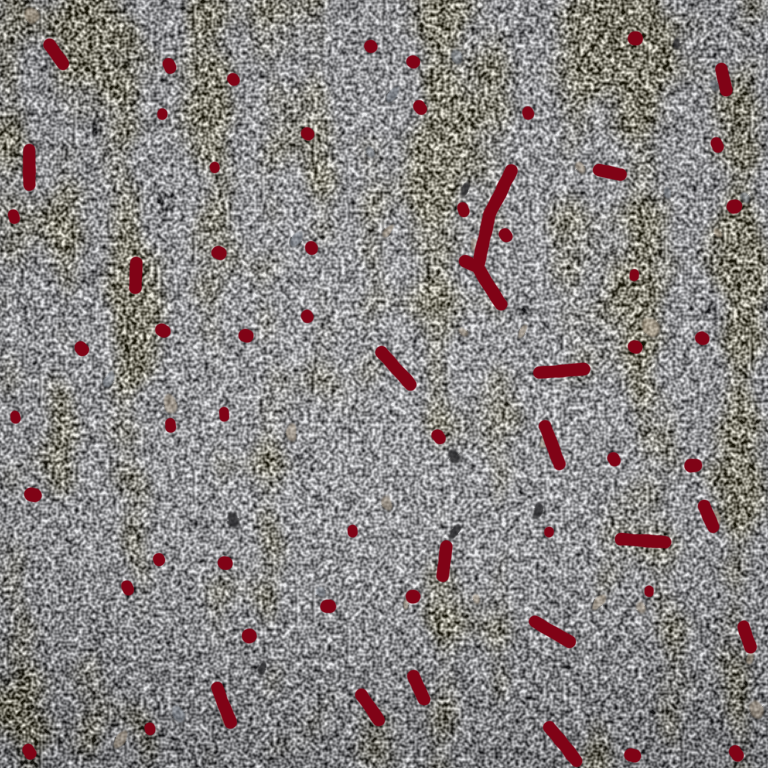
This texture is drawn by a Shadertoy shader. Its source:

```glsl
#define GRAIN_SCALE 225.0
#define GRAIN_CONTRAST 0.62
#define BASE_TONE 0.595
#define STAIN_DEPTH 0.085
#define PEBBLE_CELLS 11.0
#define PEBBLE_CHANCE 0.3
#define MARK_CELLS 8.0
#define MARK_CHANCE 0.93
#define STROKE_SHARE 0.33
#define MARK_RADIUS 0.0083
#define MARK_COLOR vec3(0.50, 0.01, 0.085)

vec2 hash2(vec2 p) {
    vec3 q = fract(p.xyx * vec3(0.1031, 0.1030, 0.0973));
    q += dot(q, q.yzx + 33.33);
    return fract((q.xx + q.yz) * q.zy);
}

float cornerSlope(vec2 cell, vec2 offset) {
    float a = 6.2832 * hash2(cell).x;
    return dot(vec2(cos(a), sin(a)), offset);
}

float gradientNoise(vec2 p) {
    vec2 i = floor(p), f = p - i;
    vec2 u = f * f * f * (f * (f * 6.0 - 15.0) + 10.0);
    vec2 e = vec2(1, 0);
    return mix(mix(cornerSlope(i, f), cornerSlope(i + e, f - e), u.x),
               mix(cornerSlope(i + e.yx, f - e.yx), cornerSlope(i + 1.0, f - 1.0), u.x), u.y);
}

mat2 rotation(float a) {
    return mat2(cos(a), sin(a), -sin(a), cos(a));
}

float segmentDistance(vec2 p, vec2 a, vec2 b) {
    vec2 pa = p - a, ba = b - a;
    return length(pa - ba * clamp(dot(pa, ba) / dot(ba, ba), 0.0, 1.0));
}

// Sandy grain with vertical stains, pits and darker borders
vec3 concrete(vec2 p) {
    float streak = gradientNoise(p * vec2(15.0, 1.6) + 7.0);
    float blotch = gradientNoise(p * 7.0 + 31.0) + 0.6 * gradientNoise(p * 19.0 + 50.0);
    float stain = smoothstep(-0.15, 0.6, streak + 0.7 * blotch + 0.25 * (p.y - 0.5));

    float grain = gradientNoise(p * GRAIN_SCALE)
                + 0.62 * gradientNoise(rotation(0.6) * p * GRAIN_SCALE * 0.52 + 90.0)
                + 0.22 * gradientNoise(rotation(1.1) * p * GRAIN_SCALE * 0.2 + 170.0);
    float tone = BASE_TONE + grain * GRAIN_CONTRAST * (0.9 + 0.25 * stain);
    tone -= STAIN_DEPTH * stain;

    float pit = smoothstep(0.4, 0.62, gradientNoise(p * 21.0 + 12.0));
    tone -= pit * (0.1 + 0.3 * smoothstep(-0.1, 0.4, gradientNoise(p * 90.0)));

    vec2 c = p - vec2(0.52, 0.56);
    tone -= 0.17 * dot(c, c) + 0.06 * smoothstep(0.3, 0.0, p.y);
    tone = clamp(tone, 0.07, 0.93);

    vec3 tint = mix(vec3(0.0, 0.002, 0.012), vec3(0.018, 0.008, -0.045), stain);
    return vec3(tone) + tint;
}

// Sparse embedded stones: tan, slate or nearly black
vec3 addPebbles(vec3 color, vec2 p, float soft) {
    vec2 home = floor(p * PEBBLE_CELLS);
    for (int k = 0; k < 9; k++) {
        vec2 cell = home + vec2(k % 3, k / 3) - 1.0;
        vec2 kind = hash2(cell + 211.0), shape = hash2(cell + 307.0);
        if (kind.x > PEBBLE_CHANCE) continue;
        vec2 q = p - (cell + 0.15 + 0.7 * hash2(cell + 401.0)) / PEBBLE_CELLS;
        q = rotation((shape.x - 0.5) * 1.6) * q;
        q += 0.003 * gradientNoise(p * 70.0);
        float size = mix(0.006, 0.012, shape.y);
        float d = length(q * vec2(1.0 + shape.x, 0.9)) - size;
        vec3 stone = kind.y < 0.5 ? vec3(0.68, 0.62, 0.54) : vec3(0.50, 0.53, 0.57);
        float cover = 0.55;
        if (kind.y > 0.82) {
            stone = vec3(0.14, 0.14, 0.15);
            cover = 0.8;
        }
        float rim = smoothstep(0.004, 0.0, abs(d)) * step(q.y, 0.0);
        color *= 1.0 - 0.35 * rim;
        color = mix(color, stone, cover * smoothstep(soft, -soft, d));
    }
    return color;
}

// Scattered painted dots and short strokes, plus one forked stroke
float markDistance(vec2 p) {
    float d = 1.0;
    vec2 home = floor(p * MARK_CELLS);
    for (int k = 0; k < 9; k++) {
        vec2 cell = home + vec2(k % 3, k / 3) - 1.0;
        vec2 kind = hash2(cell + 23.0), shape = hash2(cell + 61.0);
        if (kind.x > MARK_CHANCE) continue;
        vec2 center = (cell + 0.12 + 0.76 * hash2(cell + 137.0)) / MARK_CELLS;
        bool isStroke = kind.y < STROKE_SHARE;
        float halfLength = isStroke ? mix(0.009, 0.031, shape.x) : mix(0.0005, 0.003, shape.x);
        float lean = shape.y < 0.75 ? shape.y * 1.2 - 0.15 : shape.y * 3.6 - 1.8;
        vec2 reach = halfLength * vec2(-sin(lean), cos(lean));
        float radius = MARK_RADIUS * (isStroke ? 0.98 : mix(0.72, 1.1, shape.y));
        d = min(d, segmentDistance(p, center - reach, center + reach) - radius);
    }
    vec2 bend = vec2(0.637, 0.72), joint = vec2(0.622, 0.652);
    float fork = min(segmentDistance(p, vec2(0.666, 0.778), bend), segmentDistance(p, bend, joint));
    fork = min(fork, segmentDistance(p, vec2(0.606, 0.66), joint));
    fork = min(fork, segmentDistance(p, joint, vec2(0.652, 0.604)));
    return min(d, fork - MARK_RADIUS);
}

void mainImage(out vec4 fragColor, in vec2 fragCoord) {
    vec2 p = fragCoord / iResolution.y;
    float soft = max(0.0012, 0.75 / iResolution.y);
    vec3 color = addPebbles(concrete(p), p, 2.0 * soft);
    float wobble = 0.0012 * gradientNoise(p * 60.0);
    color = mix(color, MARK_COLOR, smoothstep(soft, -soft, markDistance(p) + wobble));
    fragColor = vec4(color, 1.0);
}
```
